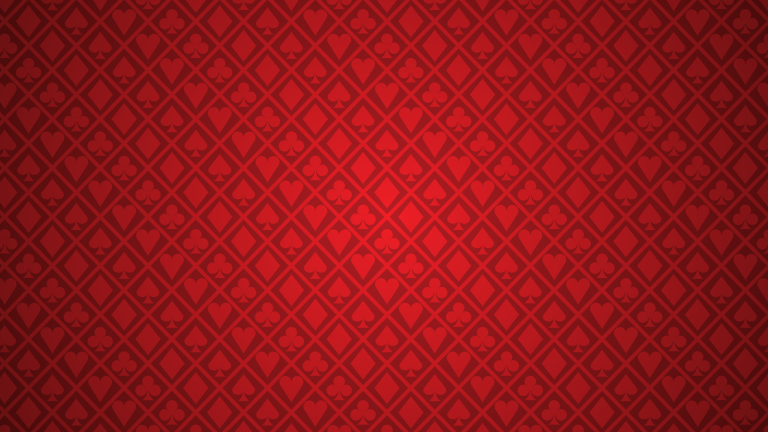
A WebGL 2 fragment shader for this pattern:

```glsl
#version 300 es
precision highp float;
// Red card-table cloth: a diagonal lattice of card suits under a radial glow.

uniform vec2 u_resolution;
out vec4 fragColor;

// Heart outline: a round lobe mirrored in x, joined by its tangent to a tip below.
float heartShape(vec2 p) {
  p.x = abs(p.x);
  vec2 lobe = p - vec2(0.25, 0.0);
  float flank = dot(p - vec2(0.0, -0.85), vec2(0.84, -0.541));
  float cut = max(dot(lobe, vec2(0.541, 0.84)), p.y - 0.02);
  return min(length(lobe) - 0.25, max(flank, cut));
}

// Stem that flares towards its flat foot.
float stemShape(vec2 p) {
  float flare = clamp((-0.2 - p.y) / 0.35, 0.0, 1.0);
  float side = abs(p.x) - 0.04 - 0.2 * flare * flare;
  return max(side * 0.8, max(-0.55 - p.y, p.y + 0.1));
}

float diamondShape(vec2 p) {
  return (abs(p.x) / 0.53 + abs(p.y) / 0.67 - 1.0) * 0.415;
}

float spadeShape(vec2 p) {
  float leaf = heartShape(vec2(p.x * 1.05, -(p.y + 0.09) / 0.79)) * 0.82;
  return min(leaf, stemShape(p));
}

float clubShape(vec2 p) {
  float top = length(p - vec2(0.0, 0.27)) - 0.24;
  float sides = length(vec2(abs(p.x) - 0.29, p.y + 0.1)) - 0.24;
  float middle = length(p) - 0.12;
  return min(min(top, sides), min(middle, stemShape(p - vec2(0.0, 0.04))));
}

// Suits follow one another from one diagonal to the next.
float suitShape(vec2 p, float suit) {
  if (suit < 0.5) return diamondShape(p);
  if (suit < 1.5) return spadeShape(p);
  if (suit < 2.5) return heartShape(p - vec2(0.0, 0.25));
  return clubShape(p);
}

void main() {
  // Lattice: 16.07 columns across, cells slightly taller than wide.
  float rowHeight = 1.023;
  vec2 p = (gl_FragCoord.xy - vec2(0.535, 0.498) * u_resolution) / u_resolution.x * 16.07;
  p.y /= rowHeight;
  vec2 diagonal = vec2(p.x - p.y, p.x + p.y);
  vec2 cell = floor(diagonal + 0.5);
  vec2 f = diagonal - cell;

  // Position inside the cell, whose half diagonal is 1.
  vec2 local = vec2(f.x + f.y, (f.y - f.x) * rowHeight);
  float lines = (0.5 - max(abs(f.x), abs(f.y))) * 1.43 - 0.08;
  float shape = min(lines, suitShape(local, mod(cell.y, 4.0)));

  // Soft edge about one pixel wide.
  float edge = 0.7 * 2.0 * 16.07 / u_resolution.x;
  float ink = 1.0 - smoothstep(-edge, edge, shape);

  // Glow fading from the middle to the corners.
  vec2 fromGlow = (gl_FragCoord.xy - vec2(0.507, 0.5) * u_resolution) / u_resolution.x;
  float fade = clamp(length(fromGlow) / 0.574, 0.0, 1.0);
  vec3 cloth = mix(vec3(0.70, 0.115, 0.135), vec3(0.28, 0.04, 0.04), fade);
  vec3 print = mix(vec3(0.94, 0.12, 0.15), vec3(0.41, 0.065, 0.07), fade);

  fragColor = vec4(mix(cloth, print, ink), 1.0);
}
```
